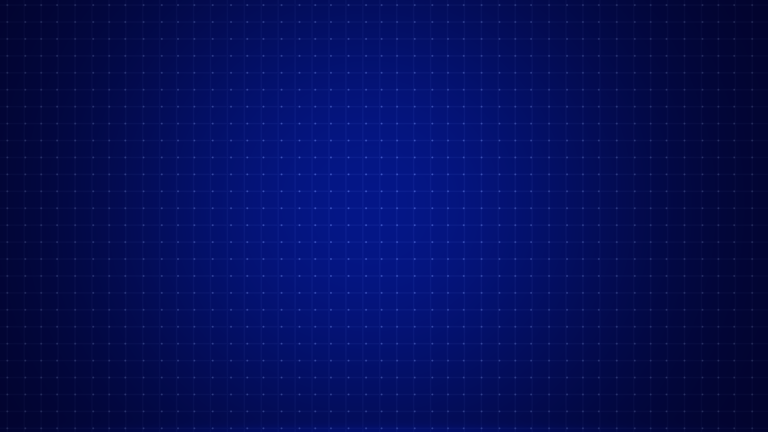
Reproduce this background procedurally as a WebGL 2 fragment shader.

```glsl
#version 300 es
precision highp float;
// Deep blue backdrop: a wide off-centre glow fading to near-black navy sides,
// a narrow sheen on the bottom edge, and a faint square grid with a small
// bright dot per crossing. Layered sines nudge the dot columns sideways.
uniform vec2 u_resolution;
out vec4 outColor;

const vec3 EDGE_NAVY = vec3(0.006, 0.008, 0.15);
const vec3 CORE_BLUE = vec3(0.016, 0.088, 0.53);
const vec3 SHEEN_BLUE = vec3(0.0, 0.015, 0.09);
const vec3 LINE_TINT = vec3(0.035, 0.04, 0.045);
const vec3 DOT_TINT = vec3(0.20, 0.22, 0.22);

const float CELL = 0.03919;                     // grid pitch, in canvas heights
const vec2 GRID_ORIGIN = vec2(0.0169, 0.0085);

float bell(vec2 offset, vec2 falloff) {
  return exp(-dot(offset * offset, falloff));
}

// Antialiased coverage of a band or disc of the given half size
float coverage(float dist, float halfSize, float pixel) {
  float soft = max(pixel, halfSize);
  float strength = min(1.0, 2.0 * halfSize / pixel);
  return strength * (1.0 - smoothstep(0.0, soft + halfSize, dist));
}

// Signed offset from the nearest grid line on each axis
vec2 gridOffset(vec2 p, float cell) {
  return (fract(p / cell + 0.5) - 0.5) * cell;
}

// Sideways drift of a dot column, as a fraction of a cell
float columnDrift(float column) {
  float t = (column - 16.5) / 7.0;
  return 0.2 * exp(-t * t) + 0.06 * sin(1.57 * (column - 16.0));
}

float gridLines(vec2 p, float cell, float pixel) {
  vec2 d = abs(gridOffset(p, cell));
  return max(coverage(d.x, 0.0009, pixel), coverage(d.y, 0.0009, pixel));
}

float gridDots(vec2 p, float cell, float pixel) {
  float column = floor(p.x / cell + 0.5);
  vec2 d = gridOffset(p, cell) - vec2(columnDrift(column) * cell, 0.0);
  return coverage(length(d), 0.0016, pixel);
}

void main() {
  vec2 uv = gl_FragCoord.xy / u_resolution;
  float pixel = 1.0 / u_resolution.y;
  vec2 p = gl_FragCoord.xy * pixel - GRID_ORIGIN;

  // Main glow
  float glow = bell(uv - vec2(0.482, 0.525), vec2(7.5, 2.5));
  vec3 color = mix(EDGE_NAVY, CORE_BLUE, glow);

  // Sheen along the bottom edge
  float sheen = bell(uv - vec2(0.5, 0.0), vec2(9.0, 3500.0));
  color += SHEEN_BLUE * sheen;

  // Grid
  float visibility = mix(0.55, 1.0, glow);
  color += LINE_TINT * gridLines(p, CELL, pixel) * visibility;
  color += DOT_TINT * gridDots(p, CELL, pixel) * visibility;

  outColor = vec4(color, 1.0);
}
```
